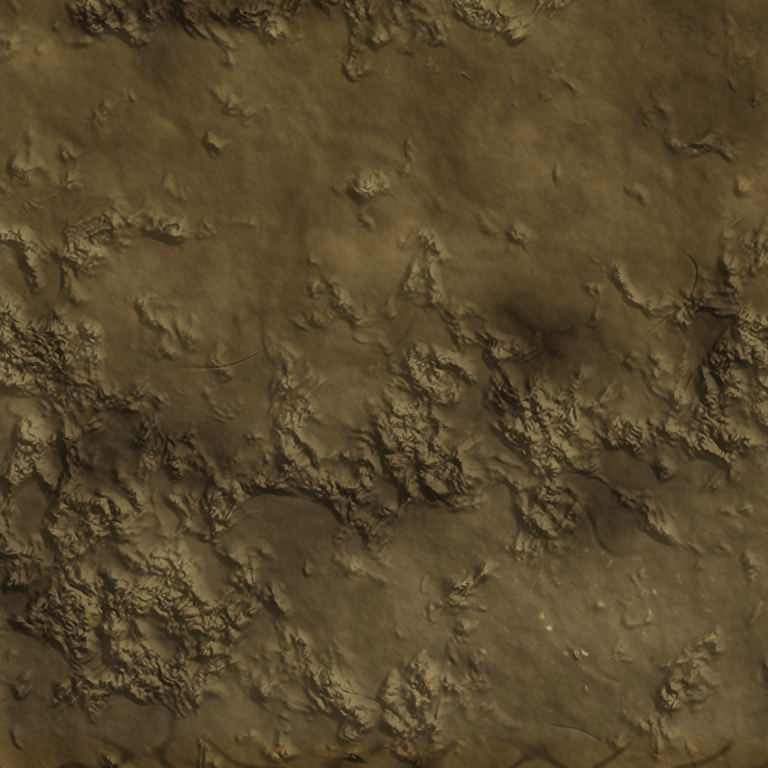
Give the GLSL for this texture, as a three.js fragment shader.

```glsl
varying vec2 vUv;

const vec3 DARK_MUD = vec3(0.125, 0.100, 0.065);
const vec3 MID_MUD = vec3(0.355, 0.295, 0.187);
const vec3 PALE_MUD = vec3(0.620, 0.545, 0.365);
const vec3 OCHRE_TINT = vec3(1.02, 0.97, 0.84);
const vec3 LIGHT_DIR = vec3(0.52, 0.48, 0.62);

vec2 hashGradient(vec2 cell) {
  vec2 q = vec2(dot(cell, vec2(127.1, 311.7)), dot(cell, vec2(269.5, 183.3)));
  return 2.0 * fract(sin(q) * 43758.55) - 1.0;
}

float gradientNoise(vec2 p) {
  vec2 i = floor(p);
  vec2 f = p - i;
  vec2 u = f * f * f * (f * (f * 6.0 - 15.0) + 10.0);
  vec2 e = vec2(0.0, 1.0);
  float low = mix(dot(hashGradient(i), f),
                  dot(hashGradient(i + e.yx), f - e.yx), u.x);
  float high = mix(dot(hashGradient(i + e.xy), f - e.xy),
                   dot(hashGradient(i + e.yy), f - e.yy), u.x);
  return mix(low, high, u.y);
}

mat2 octaveTurn() {
  return mat2(1.6, 1.2, -1.2, 1.6);
}

float fbm(vec2 p, int octaves) {
  float sum = 0.0;
  float gain = 0.5;
  for (int i = 0; i < 6; i++) {
    if (i >= octaves) break;
    sum += gain * gradientNoise(p);
    p = octaveTurn() * p + 7.3;
    gain *= 0.5;
  }
  return sum;
}

// Rounded lumps parted by softened creases
float clods(vec2 p) {
  float sum = 0.0;
  float gain = 0.5;
  for (int i = 0; i < 3; i++) {
    float n = gradientNoise(p);
    sum += gain * sqrt(n * n + 0.004);
    p = octaveTurn() * p + 3.7;
    gain *= 0.5;
  }
  return sum;
}

float blob(vec2 p, vec2 centre, vec2 radius) {
  vec2 d = (p - centre) / radius;
  return exp(-dot(d, d));
}

vec2 smear(vec2 p, float scale, float amount) {
  return p + amount * vec2(fbm(p * scale + 11.0, 3), fbm(p * scale + 37.0, 3));
}

// Where crumbly soil breaks through the smooth mud
float roughness(vec2 p) {
  vec2 w = smear(p, 7.0, 0.10);
  float place = blob(w, vec2(0.02, 0.57), vec2(0.13, 0.20))
    + blob(w, vec2(0.17, 0.20), vec2(0.20, 0.24))
    + blob(w, vec2(0.56, 0.44), vec2(0.20, 0.16))
    + blob(w, vec2(0.99, 0.56), vec2(0.07, 0.15))
    + blob(w, vec2(0.42, 1.01), vec2(0.40, 0.06))
    + 0.8 * blob(w, vec2(0.92, 0.12), vec2(0.08, 0.07))
    + 0.8 * blob(w, vec2(0.52, 0.09), vec2(0.10, 0.06))
    + 0.8 * blob(w, vec2(0.84, 0.42), vec2(0.14, 0.11));
  float patches = fbm(w * 12.0 + 5.0, 4) + 0.25 * gradientNoise(p * 34.0);
  return smoothstep(0.16, 0.52, 0.36 * min(place, 1.0) + 1.15 * patches + 0.04);
}

float surfaceHeight(vec2 p) {
  vec2 w = smear(p, 4.0, 0.28);
  float soft = 0.026 * fbm(w * 6.0, 3) + 0.0042 * fbm(p * 42.0, 3);
  float groove = 1.0 - smoothstep(0.0, 0.03, abs(gradientNoise(w * 5.0 + 21.0)));
  float grooveArea = smoothstep(0.05, 0.3, gradientNoise(p * 6.0 + 9.0));
  float lumps = 0.050 * clods(p * 31.0) + 0.040 * clods(p * 15.0 + 2.0);
  return soft - 0.002 * groove * grooveArea + roughness(p) * (lumps + 0.002);
}

vec3 surfaceNormal(vec2 p, float e) {
  float h = surfaceHeight(p);
  float dx = surfaceHeight(p + vec2(e, 0.0)) - h;
  float dy = surfaceHeight(p + vec2(0.0, e)) - h;
  return normalize(vec3(-dx / e, -dy / e, 1.0));
}

// Damp hollows
float stains(vec2 p) {
  vec2 w = smear(p, 5.0, 0.16);
  return blob(w, vec2(0.46, 0.31), vec2(0.14, 0.08))
    + 0.8 * blob(w, vec2(0.17, 0.42), vec2(0.08, 0.045))
    + 0.9 * blob(w, vec2(0.67, 0.56), vec2(0.09, 0.05))
    + 0.9 * blob(w, vec2(0.80, 0.34), vec2(0.09, 0.06))
    + 0.9 * blob(w, vec2(0.92, 0.57), vec2(0.035, 0.13))
    + blob(w, vec2(0.22, 0.985), vec2(0.22, 0.03))
    + 0.8 * blob(w, vec2(0.03, 0.20), vec2(0.04, 0.10));
}

vec3 mudColour(float tone) {
  vec3 lower = mix(DARK_MUD, MID_MUD, clamp(tone * 2.0, 0.0, 1.0));
  return mix(lower, PALE_MUD, clamp(tone * 2.0 - 1.0, 0.0, 1.3));
}

void main() {
  vec2 p = vUv;
  vec3 light = normalize(LIGHT_DIR);
  vec3 normal = surfaceNormal(p, 0.0018);
  float rough = roughness(p);
  float wet = blob(smear(p, 6.0, 0.1), vec2(0.72, 0.20), vec2(0.20, 0.11));

  // Broad smears, stains and fine grain
  float tone = 0.50 + 0.50 * fbm(smear(p, 3.0, 0.35) * 5.0, 5);
  tone += 0.28 * fbm(smear(p, 5.0, 0.2) * 11.0 + 29.0, 3);
  tone += 0.10 * fbm(p * 60.0, 3) + 0.18 * wet + 0.05 * rough;
  tone -= 0.32 * min(stains(p), 1.0);

  // Relief lighting
  float diffuse = max(dot(normal, light), 0.0) / light.z - 1.0;
  tone += diffuse * mix(0.26, diffuse > 0.0 ? 0.65 : 0.36, rough);

  // Ochre strip with a few dark curved cracks along the lower edge
  float strip = 1.0 - smoothstep(0.022, 0.045, p.y + 0.02 * gradientNoise(p * 12.0));
  float crack = 1.0 - smoothstep(0.01, 0.07, abs(gradientNoise(p * vec2(9.0, 14.0) + 4.0)));
  tone -= strip * (0.03 + 0.22 * crack);

  float ochre = smoothstep(0.35, 0.75, p.y) * (1.0 - rough);
  ochre *= 0.7 + 1.2 * fbm(p * 6.0 + 17.0, 3);
  vec3 colour = mudColour(tone) * mix(vec3(1.0), OCHRE_TINT, clamp(ochre + strip, 0.0, 1.0));

  // Wet glints
  vec3 halfway = normalize(light + vec3(0.0, 0.0, 1.0));
  float glint = pow(max(dot(normal, halfway), 0.0), 30.0);
  glint *= smoothstep(0.1, 0.4, gradientNoise(p * 90.0));
  colour += 0.35 * wet * glint * vec3(1.0, 0.95, 0.82);

  gl_FragColor = vec4(colour, 1.0);
}
```
